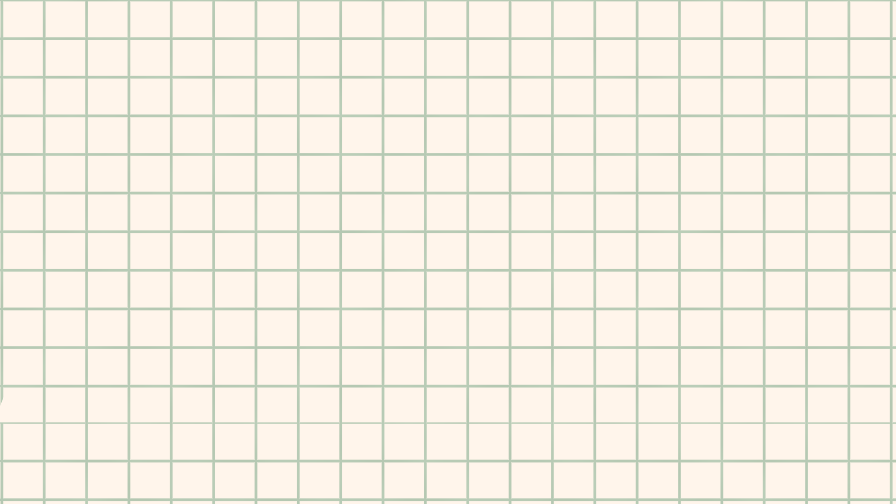
Write a Shadertoy shader that draws this pattern.

```glsl
#define PITCH vec2(0.08403, 0.07662)
#define FIRST_COLUMN 0.0037
#define LINE_WIDTH 0.0054
#define SEAM_DEPTH 0.838
#define SEAM_SHIFT 0.0046
#define GAP_START 0.806
#define GAP_WIDTH 0.012
#define TONE_VARIATION 0.012
#define PAPER vec3(1.0, 0.96, 0.92)
#define SAGE vec3(0.72, 0.795, 0.71)

// Distance to the nearest line of an evenly ruled set
float ruleDistance(float position, float pitch) {
    return abs(fract(position / pitch + 0.5) - 0.5) * pitch;
}

// Share of a pixel covered where the signed value is positive
float coverage(float inside, float pixel) {
    return clamp(inside / pixel + 0.5, 0.0, 1.0);
}

// Faint uneven ink made of layered sines
float inkTone(vec2 p) {
    float broad = sin(p.x * 23.0 + 2.0 * sin(p.y * 17.0));
    float fine = sin(p.y * 61.0 - 1.5 * sin(p.x * 43.0));
    return 0.6 * broad + 0.4 * fine;
}

void mainImage(out vec4 fragColor, in vec2 fragCoord) {
    // Height units, measured down from the upper left
    float pixel = 1.0 / iResolution.y;
    vec2 p = vec2(fragCoord.x, iResolution.y - fragCoord.y) * pixel;
    float halfWidth = 0.5 * LINE_WIDTH;

    // Rows below the seam sit slightly higher and are clipped by it
    float belowSeam = coverage(p.y - SEAM_DEPTH, pixel);
    float upperRow = coverage(halfWidth - ruleDistance(p.y, PITCH.y), pixel);
    float lowerRow = coverage(halfWidth - ruleDistance(p.y + SEAM_SHIFT, PITCH.y), pixel);
    float row = mix(upperRow, lowerRow, belowSeam);

    float column = coverage(halfWidth - ruleDistance(p.x - FIRST_COLUMN, PITCH.x), pixel);

    // Slanted break in the first column, just above the seam
    float gap = coverage(p.y - GAP_START + 2.5 * p.x, 2.0 * pixel)
              * coverage(GAP_WIDTH - p.x, pixel) * (1.0 - belowSeam);
    column *= 1.0 - gap;

    // Ink over paper
    vec3 ink = SAGE + TONE_VARIATION * inkTone(p);
    fragColor = vec4(mix(PAPER, ink, max(row, column)), 1.0);
}
```
